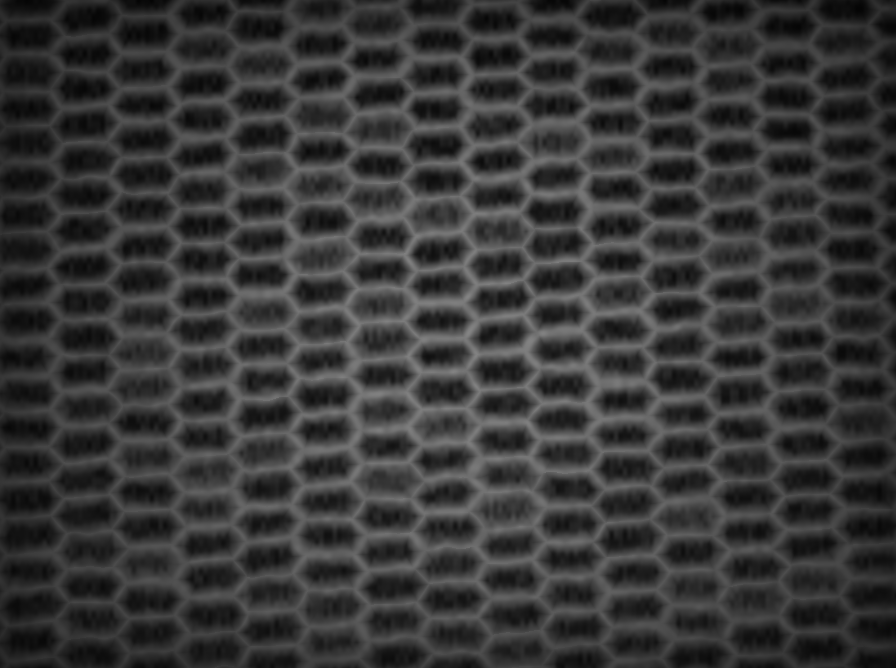
A Shadertoy shader for this texture:

```glsl
#define COLUMN_PITCH 0.0868
#define ROW_PITCH 0.0524
#define WALL_HALF 0.0072
#define SLANT 0.27
#define EDGE_BLUR 0.0085
#define SIZE_JITTER 0.0032
#define WALL_DIM 0.15
#define WALL_GLOW 0.30
#define HOLE_SHADE 0.27
#define FALLOFF 2.3
#define LIGHT_CENTER vec2(0.69, 0.50)

float hash(vec2 p) {
    return fract(sin(dot(p, vec2(127.1, 311.7))) * 43758.5453);
}

float noise(vec2 p) {
    vec2 i = floor(p), f = fract(p);
    f = f * f * (3.0 - 2.0 * f);
    return mix(mix(hash(i), hash(i + vec2(1, 0)), f.x),
               mix(hash(i + vec2(0, 1)), hash(i + vec2(1, 1)), f.x), f.y);
}

// Bent mesh coordinates: x counts columns, y counts rows downwards
vec2 meshCoord(vec2 p) {
    float h = 1.0 - p.y;
    float column = (p.x - 0.6516 - 0.031 * h * h) / (COLUMN_PITCH + 0.0038 * h);
    float tilt = column * (0.003 + 0.0022 * h);
    return vec2(column, (h - 0.218 + tilt) / ROW_PITCH);
}

// Flat hexagon with points at left and right, negative inside
float hexDistance(vec2 q) {
    q = abs(q);
    vec2 corner = vec2(0.5 * COLUMN_PITCH - 0.0095, 0.5 * ROW_PITCH);
    vec2 normal = normalize(vec2(corner.y, 0.021));
    return max(q.y - corner.y, dot(q - corner, normal));
}

// Hole distance in one of the two staggered lattices; id names the hole
float holeDistance(vec2 m, float stagger, out vec2 id) {
    vec2 origin = vec2(stagger, 0.5 * stagger);
    vec2 cell = floor((m - origin) / vec2(2, 1) + 0.5);
    vec2 center = cell * vec2(2, 1) + origin;
    id = center * 2.0;
    vec2 q = (m - center) * vec2(COLUMN_PITCH + 0.002, ROW_PITCH);
    q += (vec2(hash(id + 3.1), hash(id + 8.7)) - 0.5) * vec2(0.005, 0.004);
    q.y += q.x * (hash(id + 5.3) - 0.5) * 0.1;
    return hexDistance(q) + WALL_HALF + (hash(id) - 0.5) * SIZE_JITTER;
}

void mainImage(out vec4 fragColor, in vec2 fragCoord) {
    vec2 p = fragCoord / iResolution.y;
    p.x *= 1.338 * iResolution.y / iResolution.x;

    // Uneven weave
    vec2 wobble = vec2(noise(p * 45.0), noise(p * 45.0 + 19.0)) - 0.5;
    vec2 m = meshCoord(p + wobble * 0.005);

    // Nearest hole of both lattices
    vec2 idA, idB;
    float dA = holeDistance(m, 0.0, idA);
    float dB = holeDistance(m, 1.0, idB);
    float d = min(dA, dB);
    vec2 id = dA < dB ? idA : idB;

    // Soft walls with a brighter ridge
    float blur = max(EDGE_BLUR, 1.0 / iResolution.y);
    float wall = smoothstep(-blur - 0.002, blur - 0.002, d);
    float ridge = smoothstep(0.0, 0.009, d);

    // Holes: dark cores, fine upright streaks, some veiled
    float veil = smoothstep(0.65, 1.0, hash(id + 2.9));
    float streak = noise(p * vec2(150.0, 75.0)) - 0.5;
    float core = smoothstep(-0.004, -0.017, d);
    float hole = HOLE_SHADE + 0.22 * veil + SLANT * streak;
    hole += 0.14 * (1.0 - core) + 0.10 * (1.0 - p.y) - 0.05;

    // Central light fading to the rim
    vec2 r = p - LIGHT_CENTER;
    float light = WALL_DIM + WALL_GLOW * exp(-FALLOFF * dot(r, r));
    vec2 rim = smoothstep(vec2(-0.05), vec2(0.12), min(p, vec2(1.338, 1.0) - p));
    light *= 0.72 + 0.28 * rim.x * rim.y;

    float grain = 0.92 + 0.16 * noise(p * 90.0);
    float shade = light * grain * mix(max(hole, 0.08), 0.95 + 0.13 * ridge, wall);
    fragColor = vec4(vec3(shade), 1.0);
}
```
